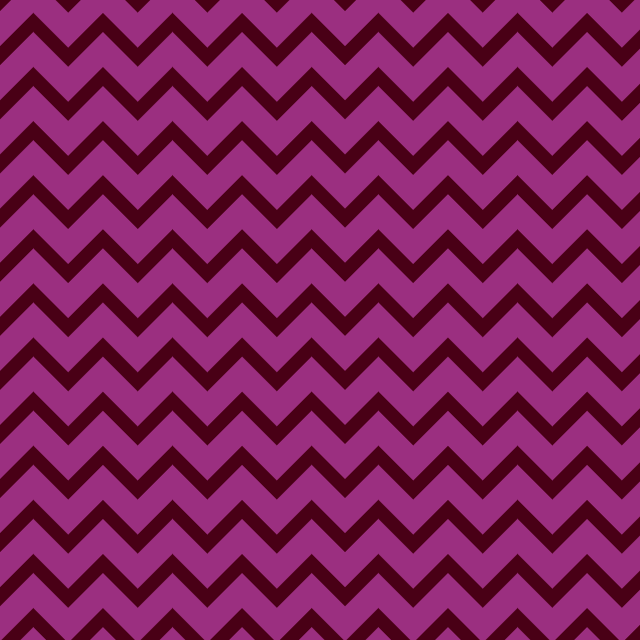
This pattern is drawn by a WebGL 1 fragment shader. Its source:

```glsl
precision highp float;

uniform vec2 u_resolution;

const vec3 ORCHID = vec3(0.608, 0.184, 0.502);
const vec3 MAROON = vec3(0.288, 0.0, 0.085);

const float TILE_WIDTH = 0.5391;   // five peaks per tile, the outer two slightly clipped
const float PEAK_SPACING = 0.1087;
const float ROW_SPACING = 0.08454;
const float BAND_HEIGHT = 0.0298;  // measured vertically
const float FIRST_PEAK = 0.0201;   // top edge of the first peak, below the canvas top

// Signed offset from the nearest multiple of the spacing
float centeredRepeat(float x, float spacing) {
  return mod(x + 0.5 * spacing, spacing) - 0.5 * spacing;
}

// Drop below the peak line, with 45 degree slopes and shallower valleys at tile seams
float zigzagDrop(float x, float tileWidth, float peakSpacing) {
  float tileX = centeredRepeat(x - 0.5 * tileWidth, tileWidth);
  return abs(centeredRepeat(tileX, peakSpacing));
}

// Distance to the edge of the nearest chevron band, negative inside
float chevronDistance(float depth, float drop, float rowSpacing, float bandHeight) {
  float offset = centeredRepeat(depth - drop - 0.5 * bandHeight, rowSpacing);
  return (abs(offset) - 0.5 * bandHeight) * sqrt(0.5);
}

float coverage(float dist, float pixelSize) {
  return clamp(0.5 - dist / pixelSize, 0.0, 1.0);
}

void main() {
  vec2 uv = gl_FragCoord.xy / u_resolution.y;
  float depth = 1.0 - uv.y - FIRST_PEAK;

  float drop = zigzagDrop(uv.x, TILE_WIDTH, PEAK_SPACING);
  float dist = chevronDistance(depth, drop, ROW_SPACING, BAND_HEIGHT);
  float band = coverage(dist, 1.0 / u_resolution.y);

  gl_FragColor = vec4(mix(ORCHID, MAROON, band), 1.0);
}
```
